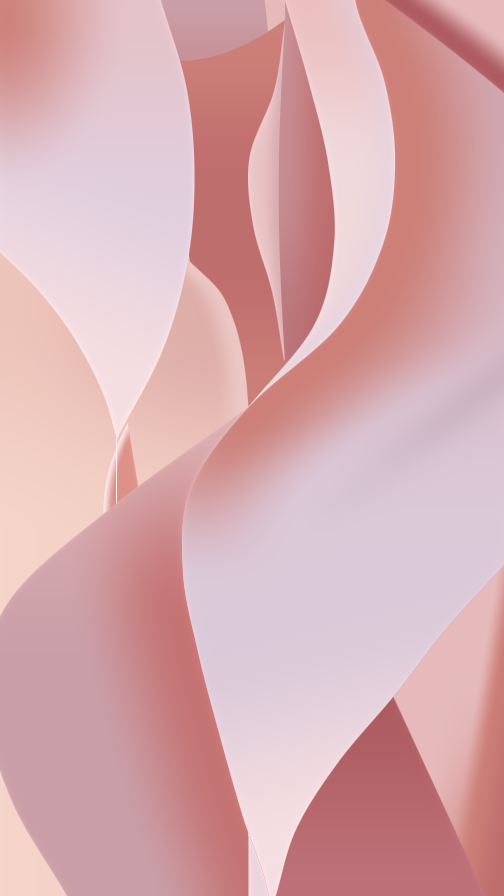
Write a Shadertoy shader that draws this background.

```glsl
// Folded satin sheets in rose, salmon and lilac, layered from back to front.
// Each outline is a smooth spline x(v), with v running down the canvas;
// the sheets are shaded by gradients measured from these outlines.
#define PEACH  vec3(0.93, 0.77, 0.73)
#define PINK   vec3(0.90, 0.73, 0.73)
#define PALE   vec3(0.96, 0.87, 0.88)
#define LILAC  vec3(0.86, 0.79, 0.85)
#define MAUVE  vec3(0.79, 0.62, 0.65)
#define SALMON vec3(0.80, 0.50, 0.47)
#define ROSE   vec3(0.75, 0.43, 0.43)
#define DEEP   vec3(0.68, 0.36, 0.38)
#define RIM_LIGHT 0.07
#define RIM_WIDTH 0.005

// Catmull-Rom segment from b to c
float cubic(float a, float b, float c, float d, float f) {
    return b + 0.5 * f * (c - a + f * (2.0 * a - 5.0 * b + 4.0 * c - d
             + f * (3.0 * (b - c) + d - a)));
}

// Outline through six evenly spaced knots between two heights
float outline(float v, float top, float bottom, float k[6]) {
    float t = clamp((v - top) / (bottom - top), 0.0, 1.0) * 5.0;
    int i = min(int(t), 4);
    float a = i > 0 ? k[max(i - 1, 0)] : 2.0 * k[0] - k[1];
    float d = i < 4 ? k[min(i + 2, 5)] : 2.0 * k[5] - k[4];
    return cubic(a, k[i], k[i + 1], d, t - float(i));
}

// Long S-shaped fold that runs the full height
float spineCurve(float v) {
    float k[12] = float[12](0.705, 0.763, 0.784, 0.760, 0.672, 0.493,
                            0.379, 0.363, 0.393, 0.435, 0.481, 0.533);
    float t = clamp(v, 0.0, 1.0) * 11.0;
    int i = min(int(t), 10);
    return cubic(k[max(i - 1, 0)], k[i], k[i + 1], k[min(i + 2, 11)], t - float(i));
}

float mask(float d) {
    return clamp(0.5 + d / max(fwidth(d), 1e-5), 0.0, 1.0);
}

// Lay a sheet with a thin bright rim; d is positive inside
void lay(inout vec3 col, vec3 sheet, float d, float rim) {
    sheet += rim * RIM_LIGHT * exp(-max(d, 0.0) / RIM_WIDTH);
    col = mix(col, sheet, mask(d));
}

void mainImage(out vec4 fragColor, in vec2 fragCoord) {
    vec2 uv = fragCoord / iResolution.xy;
    float x = uv.x, v = 1.0 - uv.y;

    float spine = spineCurve(v);
    float inner = outline(v, 0.0, 0.454, float[6](0.565, 0.612, 0.651, 0.663, 0.623, 0.493));
    float petalR = outline(v, 0.0, 0.488, float[6](0.319, 0.370, 0.386, 0.372, 0.323, 0.233));
    float petalL = outline(v, 0.276, 0.488, float[6](-0.01, 0.067, 0.128, 0.174, 0.209, 0.231));
    float foldL = outline(v, 0.454, 1.0, float[6](0.493, 0.228, 0.016, -0.028, 0.021, 0.133));
    float hem = outline(v, 0.625, 1.0, float[6](1.01, 0.888, 0.784, 0.672, 0.588, 0.547));
    float budL = outline(v, 0.026, 0.401, float[6](0.565, 0.544, 0.495, 0.502, 0.540, 0.563));
    float leaf = outline(v, 0.292, 0.454, float[6](0.377, 0.435, 0.463, 0.479, 0.488, 0.493));

    // Peach backdrop and the leaf with its lit border
    vec3 col = mix(PEACH, vec3(0.87, 0.68, 0.66), smoothstep(0.0, 0.4, x) * (1.0 - smoothstep(0.4, 0.6, v)));
    col = mix(col, vec3(0.96, 0.83, 0.79), smoothstep(0.35, 0.6, v) * (1.0 - x));
    col = mix(col, PALE - vec3(0.02, 0.06, 0.08), 0.75 * smoothstep(-0.065, -0.005, x - leaf));

    // Rose hollow behind the ribbon
    float hollow = x - leaf + 0.3 * max(0.292 - v, 0.0);
    vec3 rose = mix(SALMON, ROSE, smoothstep(0.04, 0.2, v));
    rose = mix(rose, SALMON, smoothstep(0.3, 0.45, v));
    lay(col, rose, hollow, 0.0);

    // Dusty gap along the top
    float s = (x - 0.36) / 0.21;
    float brim = 0.068 - 0.004 * s - 0.044 * s * s;
    vec3 gap = mix(mix(MAUVE, ROSE, 0.25 * smoothstep(0.0, 0.07, v)), PINK, mask(x - 0.525 - 0.2 * v));
    lay(col, gap, brim - v, 0.0);

    // Bud: lit left cheek, shaded right cheek
    float crease = 0.565 - 0.012 * sin(3.1416 * clamp((v - 0.026) / 0.375, 0.0, 1.0));
    vec3 cheek = mix(PINK, PALE, 0.3 * smoothstep(0.06, 0.0, x - budL));
    cheek = mix(cheek, MAUVE, 0.45 * smoothstep(0.03, 0.0, crease - x));
    vec3 shade = mix(MAUVE, ROSE, smoothstep(0.0, 0.1, x - crease) * 0.6 + 0.35);
    shade = mix(shade, DEEP, 0.5 * smoothstep(0.2, 0.4, v));
    lay(col, mix(cheek, shade, mask(x - crease)), x - budL - 3.0 * max(v - 0.401, 0.0), 0.6);

    // Panels in the lower right corner
    float seam = 0.78 + 0.82 * (v - 0.777);
    float pleat = 1.0 - 0.3 * (v - 0.68);
    vec3 panel = mix(PINK, SALMON, 0.6 * smoothstep(0.75, 0.98, v) * smoothstep(0.1, 0.0, pleat - x));
    panel = mix(panel, mix(SALMON, ROSE, smoothstep(0.0, 0.08, x - pleat)), smoothstep(-0.03, 0.015, x - pleat));
    vec3 cellar = mix(DEEP, vec3(0.74, 0.44, 0.47), smoothstep(0.78, 1.0, v));
    lay(panel, cellar, seam - x, 0.4);
    lay(col, panel, x - hem, 0.0);

    // Small twist beneath the petal
    float q = clamp((v - 0.471) / 0.102, 0.0, 1.0);
    float twistL = 0.205 + 0.05 * (1.0 - q) * (1.0 - q);
    float twist = min(min(x - twistL, 0.253 + 0.03 * q - x), v - 0.465);
    lay(col, mix(PALE, vec3(0.86, 0.57, 0.53), smoothstep(0.0, 0.02, x - twistL)), twist, 0.5);

    // Upper left petal
    vec3 petal = mix(LILAC + 0.02, PALE, smoothstep(0.2, 0.45, v + 0.25 * (0.3 - x)));
    petal = mix(petal, PINK, 0.6 * smoothstep(0.25, 0.0, v));
    petal = mix(petal, SALMON, 0.95 * smoothstep(0.26, 0.0, length(vec2(x, 1.3 * (v - 0.02)))));
    lay(col, petal, min(x - petalL, petalR - x), 0.7);

    // Lower left fold, darkening toward the spine
    vec3 fold = mix(MAUVE, PINK, 0.6 * smoothstep(0.75, 0.5, v));
    fold = mix(fold, ROSE + 0.02, smoothstep(0.24, 0.02, spine - x) * smoothstep(0.46, 0.7, v));
    lay(col, fold, min(min(x - foldL, spine - x), v - 0.4544), 0.6);

    // Great sheet: salmon along the spine, lilac across, pale at the tip
    float across = x - spine;
    float bend = exp(-pow((v - 0.4) / 0.1, 2.0));
    vec3 sheet = mix(MAUVE + 0.03, LILAC, smoothstep(0.1, 0.62, v));
    sheet = mix(sheet, PALE, smoothstep(0.72, 0.95, v + 0.15 * (x - 0.5)));
    float ridge = v - 0.42 - 0.42 * (1.0 - x);
    sheet -= 0.045 * exp(-pow(ridge / 0.03, 2.0)) * smoothstep(0.55, 0.95, x);
    float glow = 1.0 - smoothstep(0.03, 0.23 + 0.14 * bend, across);
    sheet = mix(sheet, SALMON, glow * (1.0 - smoothstep(0.46, 0.66, v)));
    lay(col, sheet, min(across, hem - x), 0.4);

    // Top right corner behind the sheet
    float corner = x - 0.763 - 2.45 * v + 1.6 * v * v;
    lay(col, mix(DEEP, PINK, smoothstep(0.03, 0.13, corner)), corner, 1.0);

    // Slim bright ribbon
    vec3 ribbon = mix(PINK + 0.02, PALE - 0.02, smoothstep(0.0, 0.2, v));
    ribbon = mix(ribbon, LILAC + 0.02, 0.5 * smoothstep(0.08, 0.0, spine - x));
    lay(col, ribbon, min(x - inner, spine - x), 0.6);

    fragColor = vec4(clamp(col, 0.0, 1.0), 1.0);
}
```
